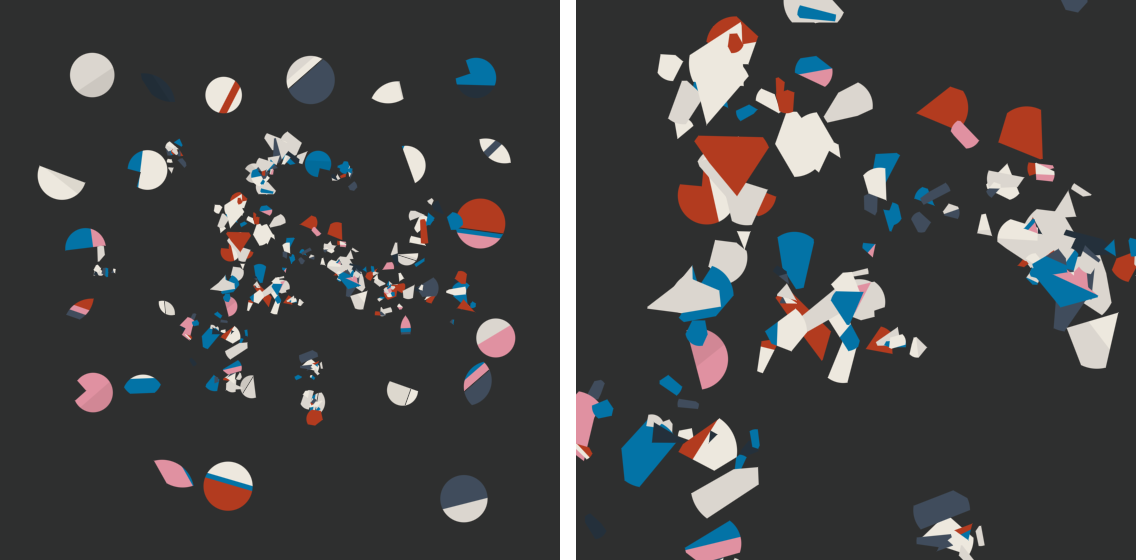
Left: the whole. Right: its middle third, enlarged.
Give the GLSL for this background, as a WebGL 1 fragment shader.

```glsl
precision highp float;
uniform vec2 u_resolution;

float edgeWidth;

vec4 hash4(float n) {
  return fract(sin(n * vec4(12.99, 78.23, 37.72, 53.13) + vec4(0.3, 1.7, 2.9, 4.1)) * 4375.85);
}

vec2 direction(float turn) {
  return vec2(cos(turn * 6.2832), sin(turn * 6.2832));
}

float coverage(float d) {
  return smoothstep(edgeWidth, -edgeWidth, d);
}

vec3 paint(float t) {
  if (t < 0.20) return vec3(0.93, 0.91, 0.87);
  if (t < 0.40) return vec3(0.86, 0.84, 0.81);
  if (t < 0.59) return vec3(0.01, 0.45, 0.65);
  if (t < 0.73) return vec3(0.70, 0.23, 0.12);
  if (t < 0.82) return vec3(0.88, 0.57, 0.63);
  if (t < 0.94) return vec3(0.25, 0.30, 0.36);
  return vec3(0.14, 0.19, 0.23);
}

// Disc, cut disc or lens, striped by parallel bands
vec3 drawPiece(vec3 image, vec2 p, float r, float seed) {
  vec4 h = hash4(seed);
  vec4 k = hash4(seed + 0.37);
  vec4 tint = hash4(seed + 0.71);
  vec2 axis = direction(h.x);
  vec2 q = vec2(dot(p, axis), dot(p, vec2(-axis.y, axis.x)));
  vec2 bandAxis = direction(k.x);
  float s = dot(p, bandAxis);
  float d = length(p) - r;

  if (h.y < 0.3) {
    if (k.w < 0.4) d = max(d, min(q.x - 0.3 * r, q.y - 0.2 * r));
  } else if (h.y < 0.62) {
    d = max(d, q.x - r * (0.5 * h.z - 0.2));
  } else {
    float halfWidth = r * mix(0.35, 0.65, h.z);
    float arc = (r * r + halfWidth * halfWidth) / (2.0 * halfWidth);
    d = length(vec2(abs(q.x) + arc - halfWidth, q.y)) - arc;
    if (k.w < 0.5) d = max(d, s - 0.4 * r);
  }

  float seam = r * (k.y - 0.5);
  float stripe = seam + r * mix(0.15, 0.4, k.z);
  vec3 base = paint(tint.x);
  vec3 second = tint.w < 0.3 ? base * 0.93 : paint(tint.y);
  vec3 third = tint.w < 0.5 ? second : paint(tint.z);
  vec3 color = mix(base, second, coverage(seam - s));
  color = mix(color, third, coverage(stripe - s));
  if (h.w < 0.3) d = max(d, 0.02 * r - abs(s - seam));
  return mix(image, color, coverage(d));
}

// Irregular four-sided splinter with a rounded outer limit
vec3 drawShard(vec3 image, vec2 p, float r, float seed) {
  vec4 h = hash4(seed);
  vec4 reach = mix(vec4(0.25), vec4(1.0), hash4(seed + 0.53));
  float d = length(p) - 1.2 * r;
  for (int j = 0; j < 4; j++) {
    d = max(d, dot(p, direction(h.x + 0.25 * float(j) + 0.14 * sin(h.y * 40.0 + float(j) * 2.4))) - r * reach.x);
    reach = reach.yzwx;
  }
  vec3 color = paint(h.z);
  if (h.w < 0.3) color = mix(color, paint(fract(h.w * 17.0)), coverage(dot(p, direction(h.y))));
  return mix(image, color, coverage(d));
}

void main() {
  float side = min(u_resolution.x, u_resolution.y);
  vec2 uv = (gl_FragCoord.xy - 0.5 * u_resolution) / side + 0.5;
  edgeWidth = 0.8 / side;
  vec3 image = vec3(0.182, 0.184, 0.184);

  // Large pieces on a loose grid, shrinking toward the middle
  for (int i = 0; i < 36; i++) {
    float n = float(i);
    vec4 h = hash4(n + 3.1);
    if (h.z < 0.1) continue;
    vec2 cell = vec2(mod(n, 6.0), floor(n / 6.0));
    vec2 center = 0.14 + 0.144 * cell + 0.065 * (h.xy - 0.5);
    float rim = smoothstep(0.17, 0.4, length(center - 0.5));
    float r = mix(0.02, 0.045, rim) * mix(0.75, 1.05, h.w);
    vec2 p = uv - center;
    if (length(p) < r + 0.01) image = drawPiece(image, p, r, n + 51.7);
  }

  // Small shards gathered in clusters
  for (int c = 0; c < 26; c++) {
    float n = float(c);
    vec4 h = hash4(n + 107.3);
    vec2 center = vec2(0.5, 0.53) + vec2(0.37, 0.26) * direction(h.x) * sqrt(h.y);
    float spread = mix(0.025, 0.065, h.z);
    if (length(uv - center) > spread + 0.03) continue;
    for (int i = 0; i < 9; i++) {
      float seed = n * 9.0 + float(i) + 211.9;
      vec4 g = hash4(seed);
      vec2 p = uv - center - spread * direction(g.x) * g.y;
      float r = 0.005 + 0.016 * g.z * g.z;
      if (length(p) < 1.2 * r + 0.005) image = drawShard(image, p, r, seed + 0.19);
    }
  }

  gl_FragColor = vec4(image, 1.0);
}
```
